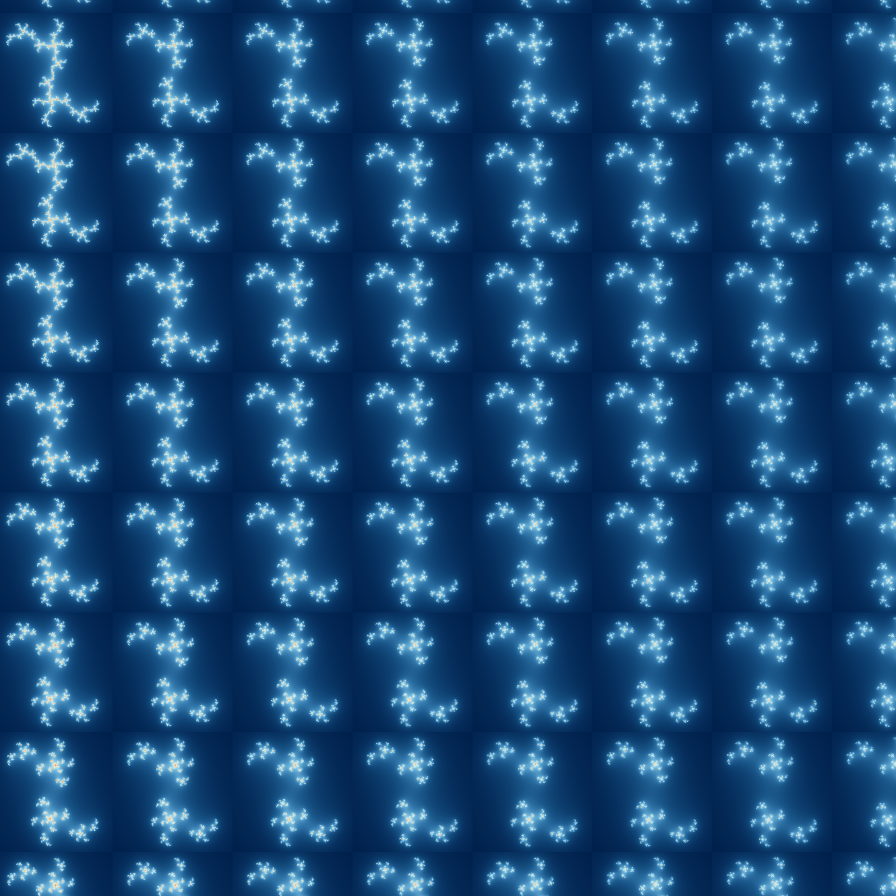
Write a Shadertoy shader that draws this pattern.

```glsl
// A grid of glowing Julia-set dust on deep blue. Each tile iterates z*z + c
// and colours the smooth escape count; c drifts slowly over the canvas,
// so the clusters fade to the right and turn from top to bottom.

// Continuous number of steps until the orbit of z leaves radius 2
float escapeCount(vec2 z, vec2 c) {
    for (int i = 0; i < 48; i++) {
        float r2 = dot(z, z);
        if (r2 > 256.0) return max(float(i) - log2(0.5 * log2(r2)), 0.0);
        z = vec2(z.x * z.x - z.y * z.y, 2.0 * z.x * z.y) + c;
    }
    return 48.0;
}

// Navy through sky blue to cream, with orange for the deepest points
vec3 palette(float n) {
    vec3 col = mix(vec3(0.0, 0.125, 0.295), vec3(0.02, 0.17, 0.35), clamp(n / 1.2, 0.0, 1.0));
    col = mix(col, vec3(0.05, 0.25, 0.44), clamp((n - 1.2) / 1.7, 0.0, 1.0));
    col = mix(col, vec3(0.11, 0.35, 0.55), clamp((n - 2.9) / 2.1, 0.0, 1.0));
    col = mix(col, vec3(0.20, 0.47, 0.67), clamp((n - 5.0) / 2.0, 0.0, 1.0));
    col = mix(col, vec3(0.36, 0.64, 0.81), clamp((n - 7.0) / 3.0, 0.0, 1.0));
    col = mix(col, vec3(0.58, 0.82, 0.92), clamp((n - 10.0) / 4.0, 0.0, 1.0));
    col = mix(col, vec3(0.94, 0.96, 0.90), clamp((n - 14.0) / 6.0, 0.0, 1.0));
    return mix(col, vec3(0.93, 0.62, 0.34), clamp((n - 20.0) / 7.0, 0.0, 1.0));
}

vec3 juliaTiles(vec2 uv) {
    vec2 grid = uv * 7.475 - vec2(0.44, 0.867);
    vec2 z = (fract(grid + 0.5) - 0.5) * 2.65;
    vec2 c = vec2(0.405, 0.515) + 0.06 * uv;
    return palette(escapeCount(z, c));
}

void mainImage(out vec4 fragColor, in vec2 fragCoord) {
    // Four samples per pixel soften the finest dust
    vec3 sum = vec3(0.0);
    for (int i = 0; i < 4; i++) {
        vec2 offset = vec2(i % 2, i / 2) * 0.5 - 0.25;
        sum += juliaTiles((fragCoord + offset) / iResolution.y);
    }
    fragColor = vec4(sum / 4.0, 1.0);
}
```
